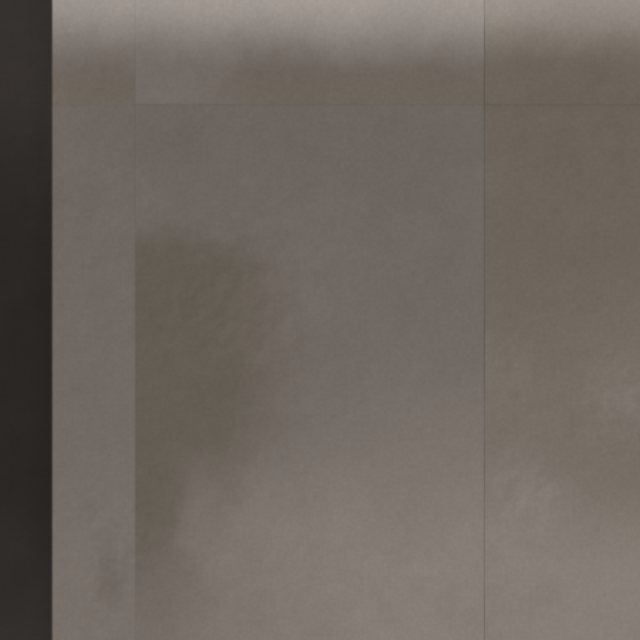
Write a Shadertoy shader that draws this texture.

```glsl
// Aged plaster wall: a dark vertical strip at the left, thin panel seams,
// olive stains, and soft light along the top and bottom. Layered gradient
// noise makes the mottling, and its slope gives raised trowel marks.

vec2 hashGradient(vec2 cell) {
    uvec2 q = uvec2(ivec2(cell)) * uvec2(1597334673u, 3812015801u);
    uint h = (q.x ^ q.y) * 1597334673u;
    h ^= h >> 15;
    h *= 2246822519u;
    h ^= h >> 13;
    float angle = float(h & 65535u) / 65536.0 * 6.2831853;
    return vec2(cos(angle), sin(angle));
}

float gradientNoise(vec2 p) {
    vec2 i = floor(p), f = fract(p);
    vec2 w = f * f * f * (f * (f * 6.0 - 15.0) + 10.0);
    vec2 e = vec2(1, 0);
    float a = dot(hashGradient(i), f);
    float b = dot(hashGradient(i + e.xy), f - e.xy);
    float c = dot(hashGradient(i + e.yx), f - e.yx);
    float d = dot(hashGradient(i + e.xx), f - e.xx);
    return mix(mix(a, b, w.x), mix(c, d, w.x), w.y);
}

float fbm(vec2 p) {
    float sum = 0.0, amp = 0.5;
    for (int k = 0; k < 5; k++) {
        sum += amp * gradientNoise(p);
        p = mat2(1.6, 1.2, -1.2, 1.6) * p + 7.3;
        amp *= 0.5;
    }
    return sum;
}

// Soft elliptical spot
float spot(vec2 p, vec2 centre, vec2 radius) {
    vec2 d = (p - centre) / radius;
    return exp(-dot(d, d));
}

// Thin soft line from the distance to it
float seam(float d, float width) {
    return exp(-d * d / (width * width));
}

void mainImage(out vec4 fragColor, in vec2 fragCoord) {
    vec2 uv = fragCoord / iResolution.xy;
    float mottle = fbm(uv * 5.0 + 3.0);
    float fine = fbm(uv * 24.0 + 11.0);
    vec2 p = uv + 0.06 * vec2(mottle, fbm(uv * 6.0 + 31.0)) + 0.025 * fine;

    float afterLeftSeam = smoothstep(0.2095, 0.2135, uv.x);
    float rightPanel = smoothstep(0.755, 0.759, uv.x);
    float topBand = smoothstep(0.831, 0.841, uv.y);

    // Base plaster, paler towards the floor
    vec3 wall = mix(vec3(0.426, 0.395, 0.373), vec3(0.444, 0.411, 0.388),
                    smoothstep(0.8, 0.4, p.y));
    float floorLight = smoothstep(0.46, 0.08, p.y - 0.1 * (p.x - 0.5));
    floorLight *= mix(0.3, 1.0, smoothstep(0.2, 0.55, p.x));
    wall += floorLight * vec3(0.078, 0.076, 0.072);

    // Olive stain beside the left seam, narrowing downwards
    float stainEdge = mix(0.31, 0.44, smoothstep(0.1, 0.45, p.y));
    float stain = afterLeftSeam * smoothstep(stainEdge + 0.08, stainEdge - 0.1, p.x)
                * smoothstep(0.66, 0.59, p.y + 0.2 * max(p.x - 0.3, 0.0))
                * smoothstep(-0.08, 0.25, p.y);
    stain *= 1.0 - 0.65 * spot(p, vec2(0.315, 0.19), vec2(0.028, 0.08));
    wall = mix(wall, vec3(0.388, 0.359, 0.321), 0.92 * stain);

    // Olive stains above the horizontal seam
    float topStain = topBand * (1.0 - rightPanel) * smoothstep(0.95, 0.87, p.y);
    topStain *= max(smoothstep(0.26, 0.42, p.x), 0.9 * (1.0 - afterLeftSeam));
    wall = mix(wall, vec3(0.424, 0.391, 0.353), 0.75 * topStain);
    wall += 0.025 * topBand * (1.0 - topStain) * (1.0 - 0.6 * rightPanel);
    wall = mix(wall, vec3(0.4, 0.368, 0.335), 0.4 * spot(p, vec2(0.28, 0.78), vec2(0.05, 0.035)));

    // Warmer right panel with worn, pale patches
    float warm = rightPanel * smoothstep(0.1, 0.36, p.y + 0.25 * (p.x - 0.88))
               * smoothstep(1.05, 0.88, uv.y);
    vec3 warmTone = mix(vec3(0.454, 0.421, 0.385), vec3(0.42, 0.388, 0.352),
                        smoothstep(0.4, 0.65, p.y));
    wall = mix(wall, warmTone, 0.9 * warm);
    float worn = spot(p, vec2(0.825, 0.24), vec2(0.055, 0.06))
               + spot(p, vec2(0.975, 0.37), vec2(0.05, 0.06))
               + 0.5 * spot(p, vec2(0.79, 0.43), vec2(0.05, 0.05));
    wall += rightPanel * worn * vec3(0.03, 0.031, 0.036);

    // Light spilling from the upper edge
    float glow = smoothstep(0.885, 1.015, uv.y + 0.02 * mottle);
    glow *= 0.93 + 0.07 * cos(7.0 * (uv.x - 0.55));
    wall += glow * vec3(0.195, 0.191, 0.189);

    // Mottling, dark smudges and raised marks
    wall *= 1.0 + 0.055 * mottle + 0.035 * fine;
    wall -= 0.035 * spot(p, vec2(0.175, 0.09), vec2(0.022, 0.045));
    vec2 slopeStep = vec2(0.003, -0.003);
    float relief = fbm((uv + slopeStep) * 30.0) - fbm((uv - slopeStep) * 30.0);
    float rough = 0.012 + 0.045 * rightPanel * min(worn, 1.0)
                + 0.03 * spot(uv, vec2(0.16, 0.12), vec2(0.06, 0.1))
                + 0.025 * spot(uv, vec2(0.36, 0.52), vec2(0.12, 0.12));
    wall += relief * rough;

    // Panel seams, worn unevenly along their length
    float wear = 0.8 + 0.5 * gradientNoise(uv * 14.0);
    wall *= 1.0 - 0.13 * wear * seam(uv.x - 0.757, 0.0014);
    wall *= 1.0 - 0.035 * wear * seam(uv.x - 0.211, 0.0015);
    wall *= 1.0 - 0.065 * wear * mix(0.5, 1.0, afterLeftSeam) * seam(uv.y - 0.836, 0.002);

    // Dark strip, dimmest around the middle
    vec3 strip = mix(vec3(0.169, 0.154, 0.143), vec3(0.216, 0.2, 0.187),
                     smoothstep(0.1, 0.6, abs(uv.y - 0.42)));
    strip *= 1.0 + 0.18 * mottle + 0.06 * fine;
    strip *= 1.0 - 0.06 * smoothstep(0.04, 0.08, uv.x);
    vec3 color = mix(strip, wall, smoothstep(0.0785, 0.0845, uv.x));

    color *= 1.0 + 0.028 * gradientNoise(uv * 190.0) + 0.018 * gradientNoise(uv * 90.0);
    fragColor = vec4(color, 1.0);
}
```
